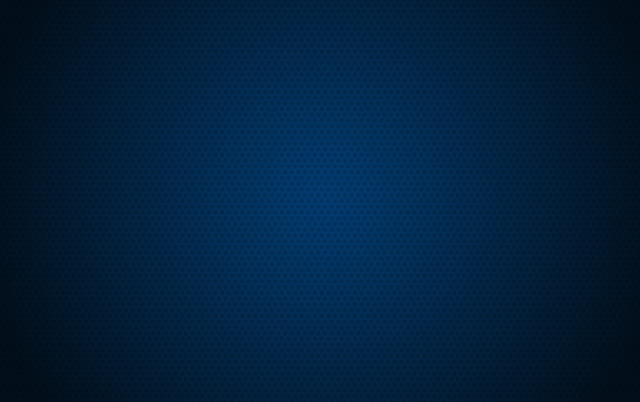
Reproduce this background procedurally as a Shadertoy shader.

```glsl
// Deep blue radial glow over a fine mesh of staggered dark hexagonal dots.

// Distance to a hexagon with the given inner radius
float hexagon(vec2 p, float radius) {
    p = abs(p);
    return max(p.x, dot(p, vec2(0.5, 0.866))) - radius;
}

// Signed distance to the nearest dot of a staggered grid with unit pitch
float dotMesh(vec2 p) {
    vec2 period = vec2(1.0, 1.732);
    vec2 evenRow = mod(p, period) - 0.5 * period;
    vec2 oddRow = mod(p + 0.5 * period, period) - 0.5 * period;
    return min(hexagon(evenRow, 0.3), hexagon(oddRow, 0.3));
}

void mainImage(out vec4 fragColor, in vec2 fragCoord) {
    vec2 p = fragCoord / iResolution.y;
    float aspect = iResolution.x / iResolution.y;

    // Round glow, almost linear, easing out into the dark corners
    float r = length(p - vec2(0.506 * aspect, 0.514));
    float falloff = sqrt(r * r + 0.004) - 0.063;
    float glow = max(1.0 - falloff / 0.8, 0.0);
    vec3 edgeBlue = vec3(0.007, 0.055, 0.100);
    vec3 coreBlue = vec3(0.008, 0.220, 0.415);
    vec3 color = mix(edgeBlue, coreBlue, glow);
    color.r += 0.010 * glow * (1.0 - glow);

    // Dark perforations, with edges softened to the pixel size
    float pitch = 0.0165;
    float blur = max(0.12, 0.75 / (pitch * iResolution.y));
    float hole = 1.0 - smoothstep(-blur, blur, dotMesh(p / pitch));
    color *= 1.05 - 0.16 * hole;

    fragColor = vec4(color, 1.0);
}
```
